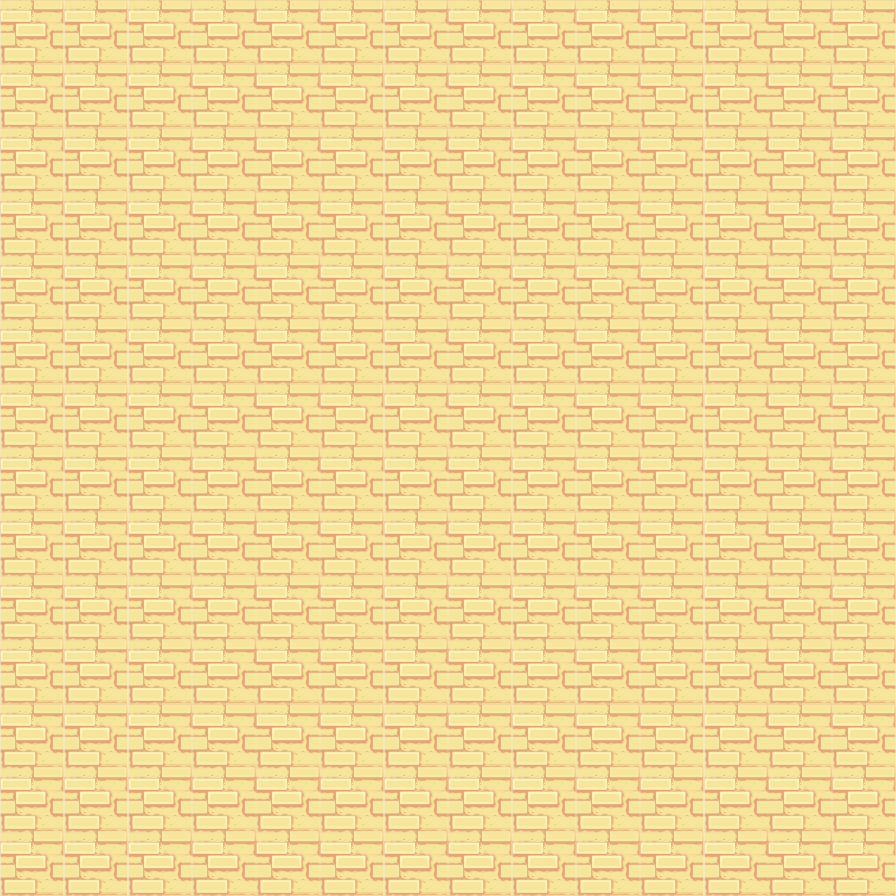
A three.js fragment shader for this texture:

```glsl
varying vec2 vUv;

vec2 gradientAt(vec2 cell, vec2 period) {
  cell = mod(cell, period);
  float a = 6.2832 * fract(sin(dot(cell, vec2(127.1, 311.7))) * 4375.85);
  return vec2(cos(a), sin(a));
}

// Gradient noise that wraps once per tile
float noise(vec2 tile, vec2 period) {
  vec2 p = tile * period;
  vec2 i = floor(p);
  vec2 f = p - i;
  vec2 u = f * f * (3.0 - 2.0 * f);
  vec2 e = vec2(1.0, 0.0);
  float low = mix(dot(gradientAt(i, period), f),
                  dot(gradientAt(i + e.xy, period), f - e.xy), u.x);
  float high = mix(dot(gradientAt(i + e.yx, period), f - e.yx),
                   dot(gradientAt(i + e.xx, period), f - e.xx), u.x);
  return mix(low, high, u.y);
}

// Keeps the nearest brick: distance, position within it, shine
void addBrick(vec2 tile, vec4 box, float shine, inout vec4 nearest) {
  vec2 halfSize = 0.5 * (box.zw - box.xy);
  vec2 q = fract(tile - box.xy - halfSize + 0.5) - 0.5;
  vec2 o = abs(q) - halfSize + 0.015;
  float d = length(max(o, 0.0)) + min(max(o.x, o.y), 0.0) - 0.015;
  if (d < nearest.x) nearest = vec4(d, q / halfSize, shine);
}

void main() {
  vec3 sand = vec3(0.96, 0.90, 0.61);
  vec3 ochre = vec3(0.95, 0.82, 0.56);
  vec3 clay = vec3(0.93, 0.73, 0.50);
  vec3 rust = vec3(0.89, 0.64, 0.46);
  vec3 pink = vec3(0.95, 0.80, 0.61);
  vec3 cream = vec3(0.99, 0.97, 0.74);

  // Fourteen tiles each way, measured downward from the top
  vec2 grid = vec2(vUv.x, 1.0 - vUv.y) * 14.0;
  vec2 tile = fract(grid);
  float rough = noise(tile, vec2(11.0, 13.0));
  float grain = noise(tile, vec2(17.0, 21.0));

  // Five raised bricks per tile
  vec4 brick = vec4(9.0, 0.0, 0.0, 0.0);
  addBrick(tile, vec4(0.53, -0.015, 0.98, 0.145), 0.3, brick);
  addBrick(tile, vec4(0.01, 0.165, 0.485, 0.34), 1.0, brick);
  addBrick(tile, vec4(0.25, 0.37, 0.71, 0.565), 0.95, brick);
  addBrick(tile, vec4(0.825, 0.515, 1.235, 0.71), 0.25, brick);
  addBrick(tile, vec4(0.07, 0.75, 0.55, 0.95), 0.8, brick);
  float d = brick.x;

  // Flat stone with a few pits
  vec3 color = mix(sand, clay, smoothstep(0.36, 0.52, grain) * 0.8);

  // Course lines, strongest through the middle of the tile
  float heavy = 0.5 - 0.5 * cos(6.2832 * (tile.y - 0.05));
  float course = abs(fract((tile.y - 0.155) / 0.2 + 0.5) - 0.5) * 0.2;
  float broken = smoothstep(-0.2, 0.2, noise(tile, vec2(4.0, 5.0)));
  float streak = 1.0 - smoothstep(0.004, 0.026 + 0.02 * rough, course);
  color = mix(color, mix(ochre, clay, heavy), streak * broken * 0.9);

  // Ragged mortar, deeper on the left and underneath
  float below = smoothstep(0.6, 1.1, brick.z);
  float left = smoothstep(0.8, 1.05, -brick.y);
  float side = max(left, below);
  float reach = 0.011 + 0.024 * side + 0.012 * heavy + 0.035 * rough;
  color = mix(color, ochre, 1.0 - smoothstep(reach, reach + 0.028, d));
  color = mix(color, mix(clay, rust, 0.25 + 0.5 * side + 0.25 * heavy),
              1.0 - smoothstep(reach - 0.012, reach + 0.012, d));

  // Brick faces with a thin pale bevel, brightest on top
  float face = 1.0 - smoothstep(-0.012, 0.012, d);
  float bevel = smoothstep(-0.045, -0.025, d) * (0.8 - 0.2 * brick.z);
  vec3 faceColor = mix(sand, cream, bevel * brick.w);
  color = mix(color, faceColor, face);

  // Faint tile joins, uneven from one column or row to the next
  vec2 join = abs(fract(grid + 0.5) - 0.5);
  vec2 joinId = mod(floor(grid + 0.5), 14.0);
  vec2 chance = fract(sin(joinId * 12.99 + 2.0) * 437.58);
  vec2 fade = 0.08 + 0.6 * chance * chance;
  vec2 line = (1.0 - smoothstep(0.006, 0.028, join)) * fade;
  color = mix(color, pink, line.y);
  color = mix(color, vec3(0.98, 0.93, 0.77), line.x);

  gl_FragColor = vec4(color, 1.0);
}
```
